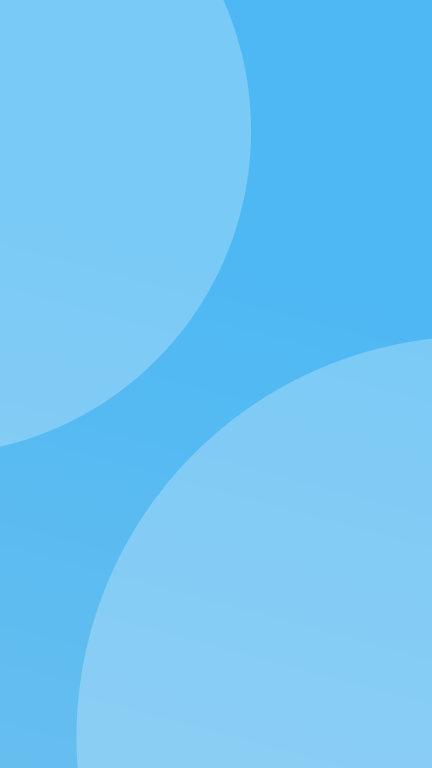
Reproduce this background procedurally as a WebGL 2 fragment shader.

```glsl
#version 300 es
precision highp float;
// Draws two large translucent discs over a softly slanted sky-blue gradient.

uniform vec2 u_resolution;
out vec4 fragColor;

// Lengths are in canvas heights, origin at the lower left.
const vec3 SKY_TOP = vec3(0.305, 0.722, 0.956);
const vec3 SKY_BOTTOM = vec3(0.400, 0.745, 0.937);
const float GRADIENT_SLANT = 0.27;
const float GRADIENT_START = 0.26;
const float GRADIENT_END = 1.0;

const vec2 UPPER_CENTER = vec2(-0.0950, 0.8294);
const float UPPER_RADIUS = 0.4219;
const vec2 LOWER_CENTER = vec2(0.6224, 0.0397);
const float LOWER_RADIUS = 0.5228;
const float DISC_OPACITY = 0.25;

// Antialiased coverage of a disc, with an edge one pixel wide.
float discCoverage(vec2 p, vec2 center, float radius) {
    float pixel = 1.0 / u_resolution.y;
    return clamp(0.5 - (distance(p, center) - radius) / pixel, 0.0, 1.0);
}

void main() {
    vec2 p = gl_FragCoord.xy / u_resolution.y;

    // Slanted background gradient, flat near the top
    float depth = 1.0 - p.y - GRADIENT_SLANT * p.x;
    float blend = clamp((depth - GRADIENT_START) / (GRADIENT_END - GRADIENT_START), 0.0, 1.0);
    vec3 color = mix(SKY_TOP, SKY_BOTTOM, blend);

    // White veils
    color = mix(color, vec3(1.0), DISC_OPACITY * discCoverage(p, UPPER_CENTER, UPPER_RADIUS));
    color = mix(color, vec3(1.0), DISC_OPACITY * discCoverage(p, LOWER_CENTER, LOWER_RADIUS));

    fragColor = vec4(color, 1.0);
}
```
